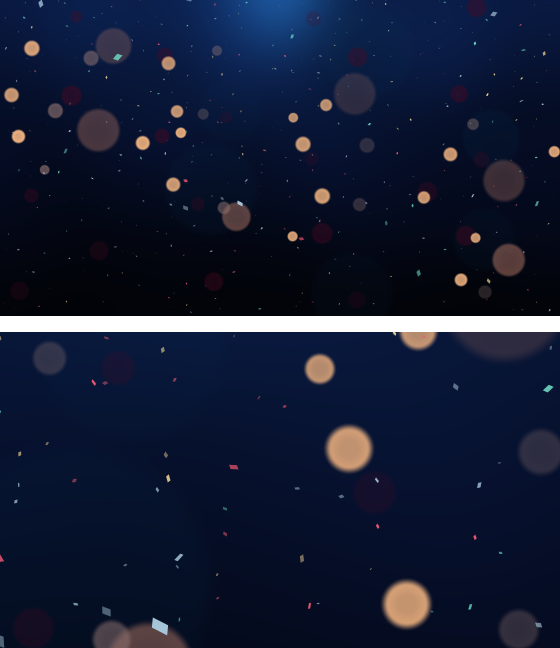
Top, the full canvas; bottom, a detail of the centre.
A WebGL 2 fragment shader for this background:

```glsl
#version 300 es
precision highp float;
// Night-blue backdrop with a top glow, soft warm bokeh discs and tiny scattered confetti.

uniform vec2 u_resolution;
out vec4 fragColor;

const vec3 PEACH = vec3(0.94, 0.70, 0.50);
const vec3 DUSTY_ROSE = vec3(0.66, 0.44, 0.38);
const vec3 TAUPE = vec3(0.56, 0.45, 0.44);
const vec3 WINE = vec3(0.30, 0.03, 0.13);
const vec3 TEAL = vec3(0.03, 0.22, 0.36);

// Integer hash: three random values in 0..1 for a cell and a seed
vec3 hash3(ivec2 cell, int seed) {
    uvec3 v = uvec3(ivec3(cell, seed)) * 1664525u + 1013904223u;
    for (int i = 0; i < 2; i++) {
        v.x += v.y * v.z;
        v.y += v.z * v.x;
        v.z += v.x * v.y;
        v ^= v >> 16u;
    }
    return vec3(v & 0xffffu) / 65535.0;
}

float gradientDot(ivec2 corner, vec2 offset) {
    float angle = 6.2832 * hash3(corner, 91).x;
    return dot(vec2(cos(angle), sin(angle)), offset);
}

float gradientNoise(vec2 p) {
    ivec2 c = ivec2(floor(p));
    vec2 f = fract(p);
    vec2 w = f * f * f * (f * (f * 6.0 - 15.0) + 10.0);
    float low = mix(gradientDot(c, f), gradientDot(c + ivec2(1, 0), f - vec2(1, 0)), w.x);
    float high = mix(gradientDot(c + ivec2(0, 1), f - vec2(0, 1)),
                     gradientDot(c + ivec2(1, 1), f - vec2(1, 1)), w.x);
    return mix(low, high, w.y);
}

float glow(vec2 offset, float radius) {
    return exp(-dot(offset, offset) / (radius * radius));
}

// Vertical gradient, hazy and lit from the top
vec3 backdrop(vec2 p, float aspect) {
    vec3 color = mix(vec3(0.008, 0.014, 0.036), vec3(0.018, 0.042, 0.130), smoothstep(0.0, 0.55, p.y));
    color = mix(color, vec3(0.030, 0.080, 0.215), smoothstep(0.4, 1.0, p.y));
    vec2 fromLamp = p - vec2(0.51 * aspect, 1.03);
    color += vec3(0.018, 0.065, 0.125) * glow(fromLamp * vec2(0.75, 1.0), 0.48);
    color += vec3(0.060, 0.190, 0.270) * glow(fromLamp, 0.18);
    return color * (1.0 + 0.35 * gradientNoise(p * 2.3 + 4.0));
}

// Evenly scattered discs; tilt pulls them to the falling diagonal,
// radii and alphas are ranges, blur is a share of the radius
vec3 addDiscs(vec3 color, vec2 p, float aspect, int seed, int count,
              vec2 radii, vec2 alphas, vec3 tint, float tilt, float blur) {
    vec2 start = hash3(ivec2(7, 3), seed).xy;
    for (int i = 0; i < count; i++) {
        vec3 rnd = hash3(ivec2(i, 17), seed);
        vec2 spot = fract(start + float(i) * vec2(0.7549, 0.5698) + 0.08 * rnd.xy);
        spot.y = mix(spot.y, 1.0 - spot.x, tilt);
        float radius = mix(radii.x, radii.y, rnd.z);
        float d = length(p - spot * vec2(aspect, 1.0)) / radius;
        float cover = 1.0 - smoothstep(1.0 - blur, 1.0 + blur, d);
        float rim = 0.92 + 0.08 * smoothstep(0.3, 0.9, d);
        color = mix(color, tint, cover * rim * mix(alphas.x, alphas.y, rnd.y));
    }
    return color;
}

vec3 confettiColor(float pick) {
    if (pick < 0.46) return vec3(0.66, 0.78, 0.86);
    if (pick < 0.66) return vec3(0.42, 0.84, 0.76);
    if (pick < 0.84) return vec3(0.92, 0.34, 0.44);
    return vec3(0.96, 0.84, 0.58);
}

// One turned, slanted paper flake per occupied grid cell
vec3 addConfetti(vec3 color, vec2 p, int seed, float cellSize, float density, float scale, float strength) {
    ivec2 cell = ivec2(floor(p / cellSize));
    vec3 place = hash3(cell, seed);
    vec3 form = hash3(cell, seed + 1);
    vec3 look = hash3(cell, seed + 2);
    if (place.z > density * mix(0.6, 1.1, p.y)) return color;

    vec2 q = p - (vec2(cell) + mix(vec2(0.2), vec2(0.8), place.xy)) * cellSize;
    float angle = 6.2832 * form.x;
    q = mat2(cos(angle), -sin(angle), sin(angle), cos(angle)) * q;
    q.x += 0.4 * q.y;

    float size = scale * (0.0020 + 0.0024 * form.y * form.y + 0.0075 * pow(form.y, 30.0));
    vec2 halfSize = size * vec2(1.0, mix(0.35, 0.85, form.z));
    float pixel = 1.0 / u_resolution.y;
    vec2 edge = clamp((halfSize - abs(q)) / pixel + 0.5, 0.0, 1.0);
    vec2 thin = min(2.0 * halfSize / pixel, 1.0);
    float cover = edge.x * edge.y * thin.x * thin.y;
    return mix(color, confettiColor(look.x), cover * strength * mix(0.45, 1.0, look.y));
}

void main() {
    float aspect = u_resolution.x / u_resolution.y;
    vec2 p = gl_FragCoord.xy / u_resolution.y;

    vec3 color = backdrop(p, aspect);
    // Bokeh from faint and wide to bright and small
    color = addDiscs(color, p, aspect, 11, 7, vec2(0.08, 0.17), vec2(0.04, 0.13), TEAL, 0.0, 0.12);
    color = addDiscs(color, p, aspect, 23, 20, vec2(0.017, 0.033), vec2(0.15, 0.50), WINE, 0.0, 0.15);
    color = addDiscs(color, p, aspect, 37, 6, vec2(0.040, 0.070), vec2(0.10, 0.65), DUSTY_ROSE, 0.0, 0.12);
    color = addDiscs(color, p, aspect, 41, 10, vec2(0.014, 0.024), vec2(0.25, 0.75), TAUPE, 0.3, 0.18);
    color = addDiscs(color, p, aspect, 59, 18, vec2(0.015, 0.025), vec2(0.80, 1.00), PEACH, 0.45, 0.20);
    // Confetti: clear flakes, then fine dust
    color = addConfetti(color, p, 71, 0.080, 0.85, 1.0, 1.0);
    color = addConfetti(color, p, 83, 0.057, 0.45, 0.65, 0.75);
    fragColor = vec4(color, 1.0);
}
```
